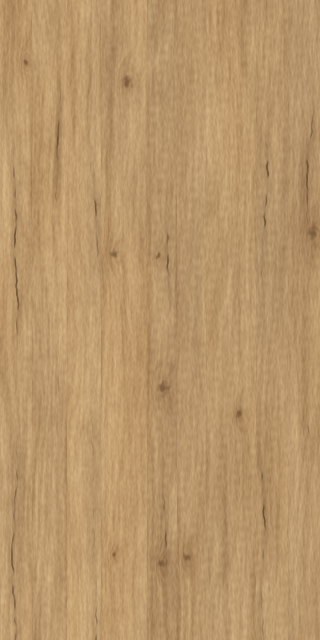
A WebGL 1 fragment shader for this texture:

```glsl
precision highp float;

uniform vec2 u_resolution;

// Colours
const vec3 OAK_MID = vec3(0.738, 0.600, 0.426);
const vec3 TONE_STEP = vec3(0.040, 0.043, 0.037);
const vec3 WARM_SHIFT = vec3(0.014, 0.0, -0.016);
const vec3 CRACK_BROWN = vec3(0.38, 0.28, 0.18);
const vec3 KNOT_BROWN = vec3(0.45, 0.33, 0.22);

// Layout, in canvas widths
const int PLANKS = 9;
const float EDGE_JITTER = 0.6;
const float KNOT_PITCH = 0.5;
const float KNOT_CHANCE = 0.34;
const float CRACK_WIDTH = 0.0022;
const float CRACK_CHANCE = 0.85;
const float STAIN_WIDTH = 0.011;

// Strength of each tone layer
const float PLANK_TONE = 2.0;
const float MOTTLE_TONE = 1.5;
const float STREAK_TONE = 1.6;
const float RING_TONE = 1.2;
const float FIBRE_TONE = 1.2;
const float PORE_TONE = 1.3;
const float GRIT_TONE = 1.2;
const float SEAM_TONE = 0.5;
const float KNOT_TONE = 1.5;

float hash(vec2 p) {
    return fract(sin(dot(p, vec2(127.1, 311.7))) * 43758.5453);
}

vec2 gradient(vec2 cell) {
    float angle = 6.2832 * hash(cell);
    return vec2(cos(angle), sin(angle));
}

float gradientNoise(vec2 p) {
    vec2 i = floor(p);
    vec2 f = p - i;
    vec2 u = f * f * f * (f * (f * 6.0 - 15.0) + 10.0);
    vec2 e = vec2(1.0, 0.0);
    float a = dot(gradient(i), f);
    float b = dot(gradient(i + e.xy), f - e.xy);
    float c = dot(gradient(i + e.yx), f - e.yx);
    float d = dot(gradient(i + e.xx), f - e.xx);
    return mix(mix(a, b, u.x), mix(c, d, u.x), u.y);
}

float plankEdge(float index) {
    return (index + EDGE_JITTER * (hash(vec2(index, 4.7)) - 0.5)) / float(PLANKS);
}

float plankShade(float index) {
    return hash(vec2(index, 19.3)) - 0.5;
}

// Offset from the knot of this cell in knot radii; z is 1 where a knot exists
vec3 knotFrame(vec2 p, float plank, float left, float right) {
    vec2 cell = vec2(plank, floor(p.y / KNOT_PITCH));
    vec2 spread = vec2(hash(cell + 3.1), hash(cell + 8.6));
    vec2 centre = vec2(mix(left, right, 0.25 + 0.5 * spread.x),
                       (cell.y + 0.35 + 0.3 * spread.y) * KNOT_PITCH);
    float radius = mix(0.007, 0.02, hash(cell + 12.4));
    return vec3((p - centre) / (radius * vec2(1.0, 1.25)),
                step(hash(cell + 21.9), KNOT_CHANCE));
}

// x is the sharp broken split, y the stained wood beside it
vec2 crack(vec2 p, float plank, float left, float right, float pixel) {
    float seed = plank * 17.3;
    float path = mix(left, right, 0.25 + 0.5 * hash(vec2(plank, 33.0)));
    path += 0.04 * gradientNoise(vec2(seed, p.y * 2.3))
          + 0.008 * gradientNoise(vec2(seed + 5.4, p.y * 14.0))
          + 0.004 * gradientNoise(vec2(seed + 2.7, p.y * 45.0));
    float extent = smoothstep(0.0, 0.35, gradientNoise(vec2(seed + 0.5, p.y * 2.1 + seed)));
    extent *= step(hash(vec2(plank, 41.0)), CRACK_CHANCE);
    float breaks = smoothstep(-0.2, 0.3, gradientNoise(vec2(seed + 9.2, p.y * 21.0)));
    float away = abs(p.x - path);
    float halfWidth = 0.5 * CRACK_WIDTH * extent;
    float split = 1.0 - smoothstep(halfWidth, halfWidth + pixel, away);
    return vec2(split * breaks, exp(-away / STAIN_WIDTH)) * extent;
}

void main() {
    vec2 p = gl_FragCoord.xy / u_resolution.x;
    float pixel = 1.0 / u_resolution.x;

    // Planks of uneven width
    float plank = 0.0;
    float shade = plankShade(0.0);
    float seam = 0.0;
    for (int i = 1; i < PLANKS; i++) {
        float index = float(i);
        float edge = plankEdge(index);
        plank = mix(plank, index, step(edge, p.x));
        shade = mix(shade, plankShade(index), smoothstep(edge - pixel, edge + pixel, p.x));
        seam += exp(-abs(p.x - edge) / 0.003);
    }
    float left = plankEdge(plank);
    float right = plankEdge(plank + 1.0);

    // Knots bend the growth rings around them
    vec3 knot = knotFrame(p, plank, left, right);
    vec2 halo = knot.xy * vec2(0.5, 0.28);
    float bulge = knot.z * exp(-dot(halo, halo));
    float knotRadius = length(knot.xy) + 0.8 * gradientNoise(p * vec2(90.0, 60.0));
    float core = knot.z * (1.0 - smoothstep(0.1, 1.2, knotRadius));

    // Grain from broad to fine, shifted for every plank
    vec2 g = p + vec2(plank * 3.17, plank * 7.43);
    float sway = gradientNoise(g * vec2(7.0, 1.4));
    float x = g.x + 0.012 * sway + 0.002 * gradientNoise(g * vec2(12.0, 7.0)) + 0.01 * bulge;
    float mottle = gradientNoise(g * vec2(9.0, 1.7) + 31.0);
    float streak = smoothstep(0.05, 0.6, gradientNoise(vec2(x * 24.0, g.y * 1.3)));
    float rings = gradientNoise(vec2(g.x * 48.0 + 7.0 * sway + 4.0 * bulge, g.y * 1.8));
    float fibre = gradientNoise(vec2(x * 85.0, g.y * 4.0));
    float pores = gradientNoise(vec2(x * 125.0, g.y * 20.0));
    float grit = gradientNoise(vec2(x * 170.0, g.y * 62.0));

    float tone = PLANK_TONE * shade + MOTTLE_TONE * mottle - STREAK_TONE * streak
               + RING_TONE * rings + FIBRE_TONE * fibre + PORE_TONE * pores
               + GRIT_TONE * grit - SEAM_TONE * seam - KNOT_TONE * bulge;
    vec3 colour = OAK_MID + TONE_STEP * tone;
    colour += WARM_SHIFT * (shade + gradientNoise(g * vec2(5.0, 1.1) + 57.0));

    // Dark faults
    vec2 fault = crack(p, plank, left, right, pixel);
    colour = mix(colour, KNOT_BROWN, 0.75 * core);
    colour = mix(colour, CRACK_BROWN, clamp(0.6 * fault.x + 0.24 * fault.y, 0.0, 1.0));

    gl_FragColor = vec4(colour, 1.0);
}
```
